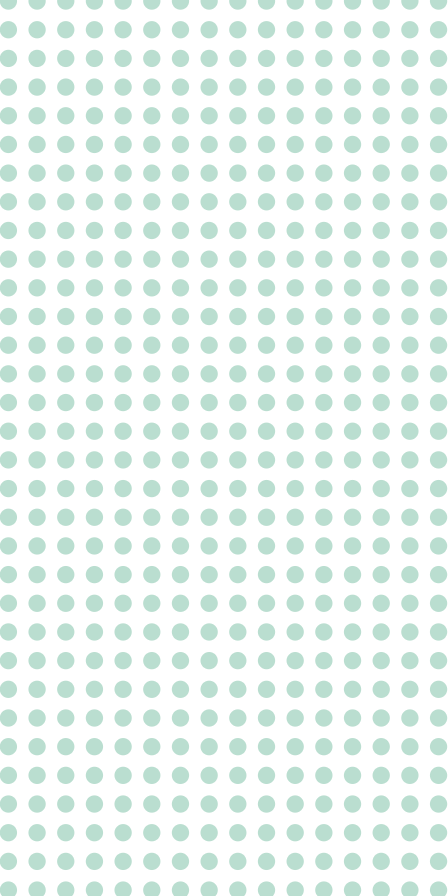
Give the GLSL for this pattern, as a Shadertoy shader.

```glsl
// Regular square grid of flat mint dots on white, cropped at the canvas edges.
#define COLUMNS 15.622               // repeats across the canvas width
#define FIRST_DOT vec2(0.293, 0.037) // first centre from the top left, in cells
#define DOT_RADIUS 0.301             // in cells
#define DOT_COLOR vec3(0.73, 0.87, 0.815)
#define PAPER_COLOR vec3(1.0)

// Signed distance to the nearest dot of a unit grid centred on the origin
float dotGridDistance(vec2 p, float radius) {
    vec2 local = fract(p + 0.5) - 0.5;
    return length(local) - radius;
}

void mainImage(out vec4 fragColor, in vec2 fragCoord) {
    // Cell coordinates, measured from the top left corner
    float cellsPerPixel = COLUMNS / iResolution.x;
    vec2 fromTopLeft = vec2(fragCoord.x, iResolution.y - fragCoord.y);
    vec2 cell = fromTopLeft * cellsPerPixel - FIRST_DOT;

    // Coverage with an edge one pixel wide
    float dist = dotGridDistance(cell, DOT_RADIUS);
    float coverage = clamp(0.5 - dist / cellsPerPixel, 0.0, 1.0);

    fragColor = vec4(mix(PAPER_COLOR, DOT_COLOR, coverage), 1.0);
}
```
